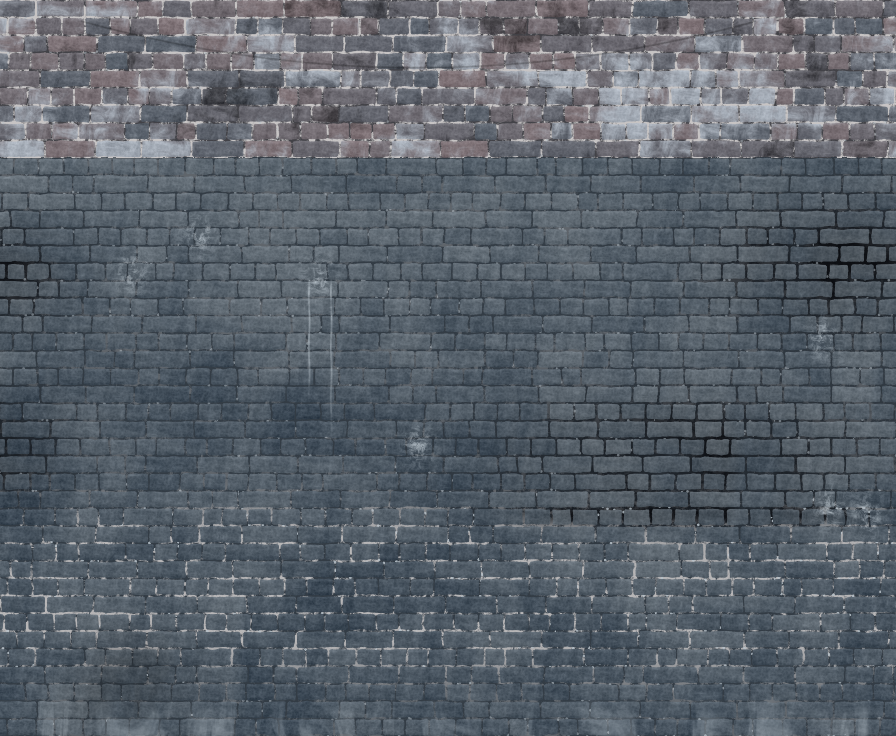
Write a Shadertoy shader that draws this texture.

```glsl
float hash(vec2 p) {
    vec3 q = fract(p.xyx * 0.1031);
    q += dot(q, q.yzx + 33.33);
    return fract((q.x + q.y) * q.z);
}

// Layered, folded sines, roughly -1 to 1
float sines(vec2 p) {
    float sum = 0.0, gain = 0.7;
    for (int i = 0; i < 5; i++) {
        p = mat2(0.8, 0.6, -0.6, 0.8) * p * 1.7 + 1.3;
        p += 0.7 * sin(p.yx * 1.2);
        sum += gain * sin(p.x) * sin(p.y);
        gain *= 0.65;
    }
    return sum;
}

// Cellular noise: distance to the nearest scattered point
float cells(vec2 p) {
    vec2 base = floor(p);
    float nearest = 2.0;
    for (int y = -1; y <= 1; y++)
        for (int x = -1; x <= 1; x++) {
            vec2 c = base + vec2(x, y);
            nearest = min(nearest, length(c + vec2(hash(c), hash(c + 71.3)) - p));
        }
    return nearest;
}

float spot(vec2 p, vec2 center, vec2 radius) {
    vec2 d = (p - center) / radius;
    return exp(-dot(d, d));
}

// Upright joint position, in half bricks
float joint(float i, float row) {
    return i + 0.3 * (hash(vec2(mod(i, 36.0), row + 5.0)) - 0.5);
}

void mainImage(out vec4 fragColor, in vec2 fragCoord) {
    vec2 uv = fragCoord / iResolution.xy;
    float pixel = 1.0 / iResolution.y;
    vec2 wall = vec2(uv.x * 1.22, 1.0 - uv.y); // depth runs down from the top
    vec2 rough = wall + 0.0010 * vec2(sines(wall * 55.0), sines(wall * 48.0 + 9.0));

    // Courses: stretchers alternate with headers, with a few exceptions
    float row = floor(rough.y * 42.0);
    float header = mod(row, 2.0);
    float along = rough.x / 1.22 * 36.0 + 0.5 * header + 0.6 * hash(vec2(row, 3.0));
    float i = floor(along);
    if (along < joint(i, row)) i--;
    else if (along > joint(i + 1.0, row)) i++;
    float pair = floor(i * 0.5);
    bool whole = hash(vec2(mod(pair, 18.0), row + 90.0)) < mix(0.86, 0.12, header);
    float first = whole ? pair * 2.0 : i;
    float left = joint(first, row);
    float right = joint(first + (whole ? 2.0 : 1.0), row);
    vec2 id = vec2(mod(first, 36.0), row);
    float tone = hash(id + 17.0);

    // Weathering fields
    float broad = sines(wall * 3.0 + 2.0);
    float patchy = sines(wall * 13.0);
    float fine = sines(wall * 65.0);
    float grit = sines(wall * vec2(150.0, 190.0));
    float grain = cells(wall * 260.0);
    float upper = 1.0 - step(8.5, row);
    float cavity = spot(wall, vec2(0.0, 0.37), vec2(0.09, 0.07))
                 + spot(wall, vec2(1.14, 0.36), vec2(0.16, 0.09))
                 + spot(wall, vec2(0.93, 0.62), vec2(0.23, 0.08))
                 + spot(wall, vec2(0.0, 0.60), vec2(0.08, 0.07))
                 + spot(wall, vec2(0.95, 0.70), vec2(0.24, 0.012));
    cavity = clamp(cavity * (0.8 + 0.4 * patchy), 0.0, 1.0) * (1.0 - upper);

    // Rounded brick outline
    vec2 halfSize = vec2((right - left) * 0.5 * 1.22 / 36.0, 0.5 / 42.0);
    vec2 local = vec2((along - 0.5 * (left + right)) * 1.22 / 36.0,
                      (fract(rough.y * 42.0) - 0.5) / 42.0);
    vec2 e = abs(local) - halfSize + 0.0037 + 0.0007 * cavity + 0.0004 * fine;
    float edge = length(max(e, 0.0)) + min(max(e.x, e.y), 0.0) - 0.0025;
    float brick = smoothstep(0.6 * pixel, -0.6 * pixel, edge);

    // Dark coated bricks
    float shade = 0.5 + 0.30 * broad + 0.25 * patchy + 0.45 * (tone - 0.5);
    shade += 0.3 * spot(wall, vec2(0.65, 0.35), vec2(0.45, 0.2));
    vec3 face = mix(vec3(0.235, 0.285, 0.335), vec3(0.385, 0.425, 0.46), clamp(shade, 0.0, 1.0));

    // Bare bricks of the upper band: grey, brown and pale blue under soot
    float bleach = 0.6 * tone + 0.3 * patchy + 0.2 * broad + 0.16 * fine;
    bleach += 0.25 * spot(wall, vec2(0.88, 0.13), vec2(0.34, 0.07));
    vec3 bare = mix(vec3(0.35, 0.38, 0.42), vec3(0.49, 0.44, 0.455), hash(id + 41.0));
    bare = mix(bare, vec3(0.63, 0.66, 0.70), smoothstep(0.3, 0.95, bleach));
    bare *= 1.02 - 0.4 * smoothstep(0.15, -0.4, bleach);
    face = mix(face, bare, upper);
    face += 0.025 * fine + 0.035 * grit + 0.06 * (grain - 0.45);
    face += 0.045 * smoothstep(-0.005, -0.010, local.y) - 0.03 * smoothstep(0.005, 0.010, local.y);

    // Mortar: shadowed joints with broken lime showing through
    float limeBand = smoothstep(0.64, 0.74, wall.y) * smoothstep(0.97, 0.86, wall.y);
    float lime = smoothstep(0.0, 0.9, 0.4 * patchy + 0.5 * fine + 0.5 * grit + 0.2 + 0.2 * limeBand + 0.3 * upper);
    lime *= mix(0.30 + 0.6 * limeBand, 1.0, upper) * (1.0 - 0.9 * cavity);
    vec3 mortar = mix(vec3(0.20, 0.235, 0.27), vec3(0.05, 0.06, 0.08), cavity);
    mortar = mix(mortar, vec3(0.26, 0.26, 0.28), upper);
    mortar = mix(mortar, vec3(0.78, 0.77, 0.77), lime);
    vec3 color = mix(mortar, face, brick);

    // Soot and the sagging cable
    color *= 1.0 - 0.17 * cavity;
    color *= 1.0 - 0.3 * spot(wall, vec2(0.18, 0.93), vec2(0.07, 0.06)) * (0.8 + 0.5 * patchy);
    float cable = abs(wall.y - 0.092 + 0.30 * pow(wall.x - 0.57, 2.0));
    color *= 1.0 - 0.22 * smoothstep(0.001 + pixel, 0.0, cable) * step(abs(wall.x - 0.57), 0.46);

    // Lime splashes, two runs and pale damp along the foot
    vec2 splashes[7] = vec2[7](vec2(0.435, 0.375), vec2(0.18, 0.37), vec2(1.12, 0.46),
        vec2(1.13, 0.69), vec2(0.57, 0.605), vec2(1.18, 0.70), vec2(0.27, 0.32));
    float stain = 0.0;
    for (int k = 0; k < 7; k++)
        stain += spot(wall, splashes[k], vec2(0.017, 0.022)) * max(0.2 + 0.4 * fine + 0.5 * grit, 0.0);
    for (int k = 0; k < 2; k++) {
        float run = abs(wall.x - 0.421 - 0.030 * float(k) - 0.0005 * sin(wall.y * 90.0));
        float span = smoothstep(0.37, 0.39, wall.y) * smoothstep(0.56 + 0.07 * float(k), 0.47, wall.y);
        stain += 0.6 * smoothstep(0.001 + pixel, 0.0, run) * span * (0.75 + 0.35 * fine);
    }
    stain += 0.4 * smoothstep(0.93, 1.0, wall.y) * smoothstep(-0.2, 0.9, sines(wall * vec2(24.0, 9.0)));
    float fleck = smoothstep(0.22, 0.08, cells(wall * 85.0)) * step(0.7, hash(floor(wall * 37.0)));
    stain += fleck * (1.0 - brick) * (0.5 + 0.5 * limeBand);
    color = mix(color, vec3(0.72, 0.76, 0.79), clamp(stain, 0.0, 0.85));

    fragColor = vec4(clamp(color, 0.0, 1.0), 1.0);
}
```
